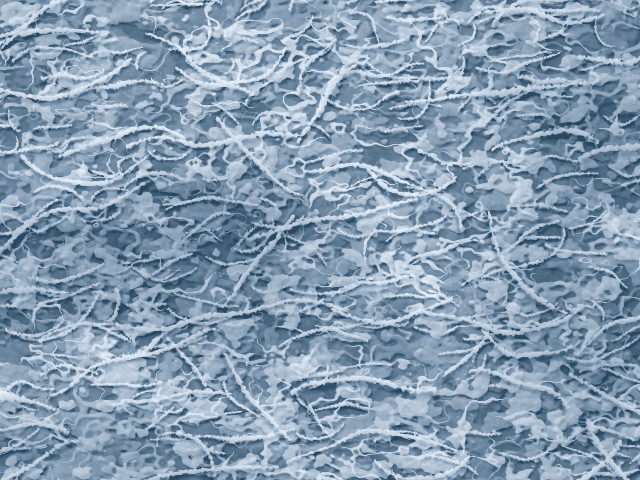
A WebGL 2 fragment shader for this texture:

```glsl
#version 300 es
precision highp float;
// Hoarfrost: crumbly blue ice flakes crossed by pale, curved frost strands.

#define FLAKE_LAYERS 6
#define FLAKE_SCALE 24.0
#define FLAKE_OPACITY 0.85
#define SHADOW_SHIFT vec2(-0.004, 0.007)
#define SHADOW_DEPTH 0.16
#define STRAND_WIDTH 0.0046
#define PATCH_CONTRAST 0.55
#define GRAIN 0.13
#define DEEP_BLUE vec3(0.16, 0.28, 0.38)
#define MID_BLUE vec3(0.48, 0.58, 0.675)
#define FROST_WHITE vec3(0.81, 0.86, 0.915)

uniform vec2 u_resolution;
out vec4 fragColor;

float hash(vec2 p) {
  vec3 q = fract(vec3(p.xyx) * 0.1031);
  q += dot(q, q.yzx + 33.33);
  return fract((q.x + q.y) * q.z);
}

float noise(vec2 p) {
  vec2 i = floor(p), f = fract(p);
  f = f * f * (3.0 - 2.0 * f);
  return mix(mix(hash(i), hash(i + vec2(1, 0)), f.x),
             mix(hash(i + vec2(0, 1)), hash(i + vec2(1, 1)), f.x), f.y);
}

float fbm(vec2 p) {
  float sum = 0.0, amp = 0.57;
  for (int i = 0; i < 3; i++) {
    sum += amp * noise(p);
    p = mat2(1.6, 1.2, -1.2, 1.6) * p + 17.3;
    amp *= 0.5;
  }
  return sum;
}

// Height of one flake layer: even layers are lumps, odd ones broken ridges.
float flakeHeight(vec2 p, int layer) {
  vec2 q = p * vec2(0.8, 1.1) * (FLAKE_SCALE + 2.0 * float(layer));
  q += 31.7 * float(layer + 1);
  if (layer % 2 == 0) return fbm(q);
  q *= 0.7;
  return 0.75 - 3.3 * abs(fbm(q) - 0.5) + 0.4 * (noise(q * 0.8 + 9.0) - 0.5);
}

float addFlakes(float tone, vec2 p, int layer) {
  float level = float(layer) / float(FLAKE_LAYERS - 1);
  float threshold = mix(0.49, 0.63, level);
  float edge = layer % 2 == 0 ? 0.06 : 0.13;
  float here = flakeHeight(p, layer);
  float above = flakeHeight(p + SHADOW_SHIFT, layer);
  float cover = smoothstep(threshold, threshold + edge, here);
  float shade = smoothstep(threshold, threshold + 2.0 * edge, above);
  float relief = clamp(0.6 * (here - above), -0.09, 0.09);
  tone -= SHADOW_DEPTH * shade * (1.0 - cover);
  return mix(tone, mix(0.38, 0.92, level) + relief, cover * FLAKE_OPACITY);
}

// Curved strands, one per cell, lying mostly level; each shades what is below.
float addStrands(float tone, vec2 p, vec2 cell, float width, float density, float seed) {
  vec2 wobble = p / cell.y * 1.3 + seed;
  p += 0.3 * cell.y * (vec2(noise(wobble), noise(wobble + 41.0)) - 0.5);
  float rough = width * 1.3 * (noise(p * 0.9 / width) - 0.5);
  float pixel = 1.0 / u_resolution.y;
  float cover = 0.0, shade = 0.0, light = 0.0;
  vec2 home = floor(p / cell);
  for (int j = -1; j <= 1; j++)
  for (int i = -1; i <= 1; i++) {
    vec2 id = home + vec2(i, j);
    vec2 key = id + seed * 7.0 + 50.0;
    if (hash(key + 0.37) > density) continue;
    vec2 center = (id + vec2(hash(key), hash(key + 13.1))) * cell;
    float tilt = 2.0 * hash(key + 27.7) - 1.0;
    float angle = 0.12 + 1.2 * tilt * tilt * tilt;
    float c = cos(angle), s = sin(angle);
    vec2 q = mat2(c, -s, s, c) * (p - center);
    float halfLength = cell.x * c * mix(0.45, 0.95, hash(key + 5.9));
    float u = q.x / halfLength;
    float bend = cell.y * 0.7 * (hash(key + 61.3) - 0.5);
    float slope = 2.0 * bend * u / halfLength;
    float y = (q.y - bend * (u * u - 0.4)) / sqrt(1.0 + slope * slope);
    float past = max(abs(q.x) - halfLength, 0.0);
    float thick = width * mix(1.1, 0.65, min(abs(u), 1.0));
    float d = length(vec2(past, y)) - thick + rough;
    float body = smoothstep(pixel, -pixel, d);
    float below = length(vec2(past, y + 1.4 * width)) - thick;
    shade = max(shade, smoothstep(1.8 * width, -0.4 * width, below));
    if (body > cover) light = clamp(y / thick, -1.0, 1.0);
    cover = max(cover, body);
  }
  tone -= 1.3 * SHADOW_DEPTH * shade * (1.0 - cover);
  return mix(tone, 0.96 + 0.09 * light, 0.93 * cover);
}

void main() {
  vec2 p = gl_FragCoord.xy / u_resolution.y;
  float patches = fbm(p * vec2(2.4, 4.2) + 3.0) - 0.5;

  // Flakes from the dark depths up to the bright crust, small strands between.
  float tone = 0.27 + 0.3 * (fbm(p * 30.0) - 0.5);
  for (int layer = 0; layer < FLAKE_LAYERS; layer++) {
    tone = addFlakes(tone, p, layer);
    if (layer == 3) tone = addStrands(tone, p, vec2(0.07, 0.055), STRAND_WIDTH * 0.6, 0.5, 3.0);
  }

  // Medium and long strands on top.
  tone = addStrands(tone, p, vec2(0.11, 0.08), STRAND_WIDTH * 0.75, 0.4, 11.0);
  tone = addStrands(tone, p, vec2(0.21, 0.14), STRAND_WIDTH, 0.72, 23.0);

  // Broad light and dark patches, then fine crystal grain.
  tone += PATCH_CONTRAST * patches + 0.08 * (p.y - 0.5);
  tone += GRAIN * (0.5 * noise(p * 110.0) + 0.5 * noise(p * 230.0) - 0.5);
  tone = clamp(tone, 0.0, 1.12);

  vec3 color = mix(DEEP_BLUE, MID_BLUE, min(tone / 0.53, 1.0));
  color += (FROST_WHITE - MID_BLUE) * max(tone - 0.53, 0.0) / 0.47;
  fragColor = vec4(color, 1.0);
}
```
